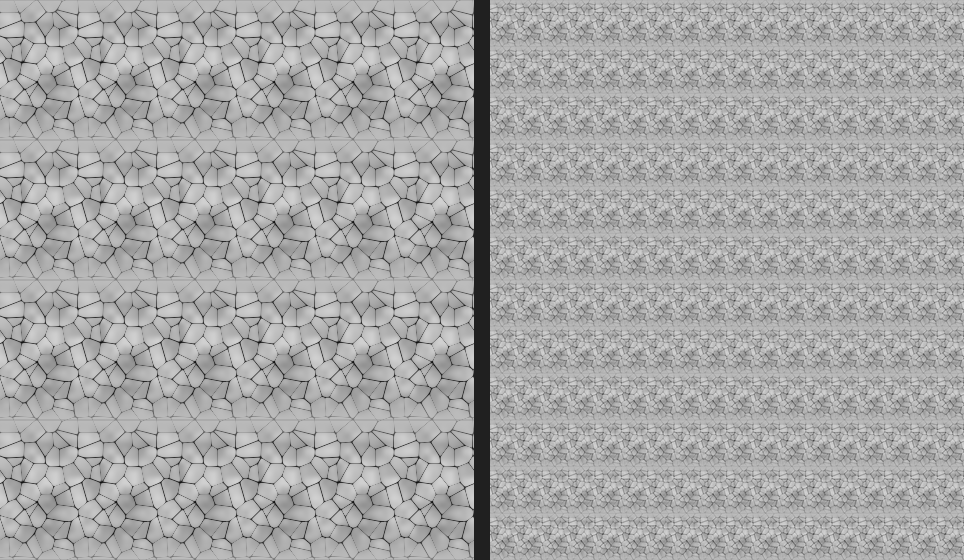
Left, the tile; right, the same tile 3 across and 3 down.
This texture is drawn by a Shadertoy shader. Its source:

```glsl
// Grey cracked stone: a tile of angular shards with dark joints, repeated 6 by 4.

const vec2 CELLS = vec2(5.0, 9.0); // shards across and down one tile

vec2 hash2(vec2 p) {
    vec3 q = fract(p.xyx * vec3(0.1031, 0.1030, 0.0973) + 0.137);
    q += dot(q, q.yzx + 33.33);
    return fract((q.xx + q.yz) * q.zy);
}

// Centre of the shard in a grid cell; ids wrap at the tile border
vec2 shardCentre(vec2 id) {
    return id + 0.5 + 1.25 * (hash2(mod(id, CELLS) + 8.0) - 0.5);
}

// Value noise that wraps after the given period
float wrapNoise(vec2 p, vec2 period) {
    vec2 i = floor(p), f = fract(p);
    f = f * f * (3.0 - 2.0 * f);
    float a = hash2(mod(i, period) + 41.0).x;
    float b = hash2(mod(i + vec2(1, 0), period) + 41.0).x;
    float c = hash2(mod(i + vec2(0, 1), period) + 41.0).x;
    float d = hash2(mod(i + vec2(1, 1), period) + 41.0).x;
    return mix(mix(a, b, f.x), mix(c, d, f.x), f.y);
}

// Grid id of the nearest shard
vec2 nearestShard(vec2 p) {
    vec2 base = floor(p), best = base;
    float bestDist = 1e3;
    for (int y = -2; y <= 2; y++)
    for (int x = -2; x <= 2; x++) {
        vec2 id = base + vec2(x, y);
        vec2 r = shardCentre(id) - p;
        if (dot(r, r) < bestDist) {
            bestDist = dot(r, r);
            best = id;
        }
    }
    return best;
}

// Distance to the joints; the smooth minimum rounds the corners,
// and every pair of neighbours has its own joint width
float jointDistance(vec2 p, vec2 own) {
    vec2 a = shardCentre(own);
    float sum = 0.0;
    for (int y = -3; y <= 3; y++)
    for (int x = -3; x <= 3; x++) {
        if (x == 0 && y == 0) continue;
        vec2 id = own + vec2(x, y);
        vec2 b = shardCentre(id);
        float edge = dot(0.5 * (a + b) - p, normalize(b - a));
        float width = mix(-0.016, 0.02, hash2(mod(own, CELLS) + mod(id, CELLS) + 71.0).x);
        sum += exp(-24.0 * (edge - width));
    }
    return -log(sum) / 24.0;
}

void mainImage(out vec4 fragColor, in vec2 fragCoord) {
    vec2 tile = fract(fragCoord / iResolution.xy * vec2(6.0, 4.0));
    vec2 p = tile * CELLS;
    float pixel = 4.0 * CELLS.y / iResolution.y;

    // Contrast fades towards the top and bottom of each tile
    float rim = min(tile.y, 1.0 - tile.y);
    float contrast = smoothstep(-0.03, 0.2, rim);

    vec2 id = nearestShard(p);
    float d = jointDistance(p, id);

    // Face: cloudy mottling, a tone and a slanted gradient per shard
    vec2 tone = hash2(mod(id, CELLS) + 17.0);
    float slant = dot(p - shardCentre(id), cos(6.2832 * tone.x + vec2(0.0, 1.5708)));
    float clouds = 0.55 * wrapNoise(p, CELLS) + 0.45 * wrapNoise(p * 2.0, CELLS * 2.0);
    float face = 0.705 + 0.27 * (clouds - 0.5) + 0.05 * (tone.y - 0.5) + 0.06 * slant;
    face -= 0.05 * exp(-9.0 * max(d, 0.0));
    face = mix(0.74, face, contrast);

    // Joints
    float soft = max(0.7 * pixel, 0.025);
    float ink = 1.0 - smoothstep(-soft, soft, d);
    float grey = mix(face, 0.04, ink * mix(0.35, 0.95, contrast));

    // Faint line where tiles meet
    float border = 1.0 - smoothstep(0.0, 0.02 + pixel, rim * CELLS.y);
    grey = mix(grey, 0.5, 0.4 * border);

    fragColor = vec4(vec3(clamp(grey, 0.0, 1.0)), 1.0);
}
```
